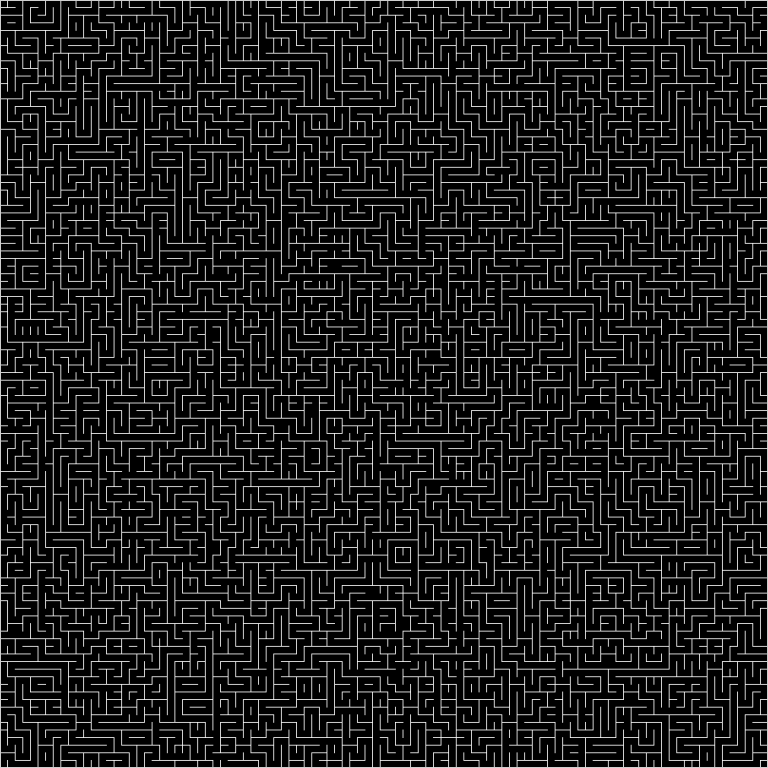
A WebGL 2 fragment shader for this pattern:

```glsl
#version 300 es
precision highp float;
precision highp int;
// Draws a dense maze of thin white walls on black.

#define CELLS 101.0       // corridors across the canvas
#define WALL_WIDTH 0.107  // wall thickness in cells
#define SWEEPS 4          // shuffling passes, at most REACH - 1
#define REACH 5           // radius of the shuffled window
#define SEED 17u
#define WALL_COLOR vec3(1.0)
#define FLOOR_COLOR vec3(0.0)

uniform vec2 u_resolution;
out vec4 fragColor;

const int SIDE = 2 * REACH + 1;
const int WRAP = 127;  // stray window neighbours wrap harmlessly
const int HORIZONTAL = 5, VERTICAL = 10, CROSS = 15;

uint hash(ivec2 p, int salt) {
    uint h = uint(p.x) * 0x9E37u + uint(p.y) * 0x85EBCA6Bu + uint(salt) * 0xC2B2u + SEED;
    h = (h ^ (h >> 16)) * 0x7FEB352Du;
    h = (h ^ (h >> 15)) * 0x846CA68Bu;
    return h ^ (h >> 16);
}

// East, north, west, south.
ivec2 direction(int d) {
    int side = 1 - (d & 2);
    return (d & 1) == 0 ? ivec2(side, 0) : ivec2(0, side);
}

// Window index offset to the neighbour in direction d.
int stride(int d) {
    return (1 - (d & 2)) * ((d & 1) == 0 ? 1 : SIDE);
}

// Wall bits of one lattice post, one bit per direction.
int wallsAt(ivec2 post) {
    int walls[WRAP + 1];
    for (int i = 0; i <= WRAP; i++) walls[i] = HORIZONTAL;

    // Turn straight walls at random on alternating checkerboard posts;
    // each turn leaves every cell with two walls and two openings.
    for (int sweep = 0; sweep < SWEEPS; sweep++) {
        for (int y = 0; y < SIDE; y++) {
            for (int x = 0; x < SIDE; x++) {
                ivec2 p = post + ivec2(x, y) - REACH;
                int i = y * SIDE + x;
                if (((p.x + p.y + sweep) & 1) != 0) continue;
                if (walls[i] != HORIZONTAL && walls[i] != VERTICAL) continue;
                if ((hash(p, sweep) & 1u) == 0u) continue;
                walls[i] ^= CROSS;
                for (int d = 0; d < 4; d++)
                    walls[(i + stride(d)) & WRAP] ^= 1 << ((d + 2) & 3);
            }
        }
    }

    // Lone posts gain a wall and crossings lose one.
    int center = REACH * SIDE + REACH;
    int result = walls[center];
    int chosen = int(hash(post, SWEEPS) & 3u);
    for (int d = 0; d < 4; d++) {
        int neighbour = walls[center + stride(d)];
        int neighbourChosen = int(hash(post + direction(d), SWEEPS) & 3u);
        bool mine = chosen == d;
        bool theirs = neighbourChosen == ((d + 2) & 3);
        if ((mine && walls[center] == 0) || (theirs && neighbour == 0)) result |= 1 << d;
        if ((mine && walls[center] == CROSS) || (theirs && neighbour == CROSS)) result &= ~(1 << d);
    }
    return result;
}

// Share of a pixel at x that lies between lo and hi.
float span(float x, float lo, float hi, float pixel) {
    return max(min(hi, x + 0.5 * pixel) - max(lo, x - 0.5 * pixel), 0.0) / pixel;
}

void main() {
    float pixel = CELLS / min(u_resolution.x, u_resolution.y);
    vec2 grid = gl_FragCoord.xy * pixel;
    vec2 post = floor(grid + 0.5);
    vec2 offset = grid - post;
    float halfWidth = 0.5 * WALL_WIDTH;

    // Walls around the nearest post, skipped inside open floor.
    float ink = 0.0;
    if (min(abs(offset.x), abs(offset.y)) < halfWidth + 0.5 * pixel) {
        int walls = wallsAt(ivec2(post));
        if (walls != 0)
            ink = span(offset.x, -halfWidth, halfWidth, pixel)
                * span(offset.y, -halfWidth, halfWidth, pixel);
        for (int d = 0; d < 4; d++) {
            if ((walls & (1 << d)) == 0) continue;
            vec2 along = vec2(direction(d));
            vec2 across = vec2(-along.y, along.x);
            ink += span(dot(offset, along), halfWidth, 1.0, pixel)
                 * span(dot(offset, across), -halfWidth, halfWidth, pixel);
        }
    }

    // Outer frame.
    vec2 edge = min(grid, u_resolution * pixel - grid);
    ink = max(ink, span(min(edge.x, edge.y), 0.0, WALL_WIDTH, pixel));

    fragColor = vec4(mix(FLOOR_COLOR, WALL_COLOR, clamp(ink, 0.0, 1.0)), 1.0);
}
```
